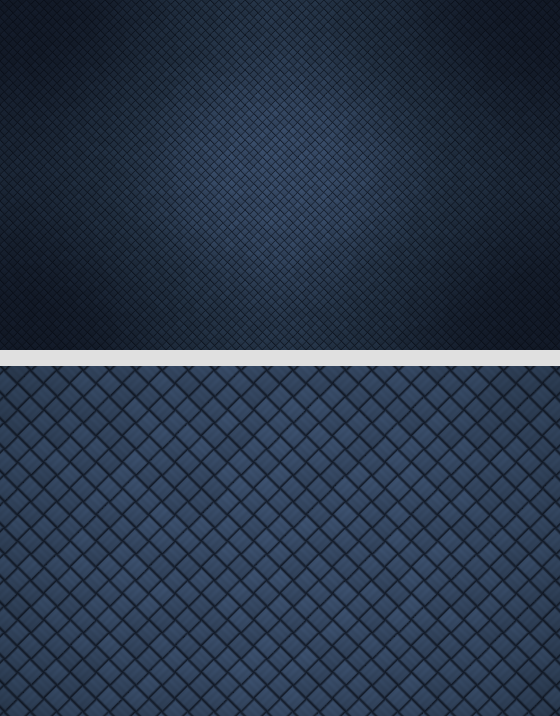
Top, the full canvas; bottom, a detail of the centre.
Give the GLSL for this pattern, as a WebGL 1 fragment shader.

```glsl
precision highp float;
// Dark blue basket weave: diagonal strands cross in a 64 x 40 lattice of
// small diamonds, alternately over and under, with soft shadows where a
// strand dips. A periodic radial glow lights the centre, so all edges tile.

uniform vec2 u_resolution;

const float PI = 3.14159265;
const vec2 REPEATS = vec2(64.0, 40.0);
const vec3 SHADOW = vec3(0.022, 0.036, 0.068);

// Sine-free hash, 0..1.
float hash(vec2 p) {
  vec3 q = fract(vec3(p.xyx) * 0.1031);
  q += dot(q, q.yzx + 33.33);
  return fract((q.x + q.y) * q.z);
}

// Wrapping distance from the canvas centre: 0 in the middle, 1 at corners.
float glowDistance(vec2 uv) {
  vec2 s = sin(PI * (uv - 0.5));
  return dot(s * s, vec2(0.66, 0.34));
}

vec3 glowColor(float d) {
  vec3 center = vec3(0.208, 0.280, 0.385);
  vec3 middle = vec3(0.126, 0.180, 0.246);
  vec3 corner = vec3(0.068, 0.096, 0.148);
  vec3 inner = mix(center, middle, smoothstep(-0.05, 0.48, d));
  return mix(inner, corner, smoothstep(0.35, 1.0, d));
}

// Coverage of a groove along two opposite sides of a unit cell.
float groove(float coord, float halfWidth, float blur) {
  float edge = 0.5 - abs(coord);
  return 1.0 - smoothstep(halfWidth - blur, halfWidth + blur, edge);
}

// Stable random value per diamond, wrapped to the canvas.
float diamondRandom(vec2 id) {
  vec2 doubledCenter = vec2(id.x + id.y + 1.0, id.x - id.y);
  return hash(mod(doubledCenter, 2.0 * REPEATS));
}

// Returns strand brightness in x and shadow coverage in y;
// blur is half a pixel in diamond units.
vec2 weave(vec2 cell, float blur) {
  vec2 diagonal = vec2(cell.x + cell.y, cell.x - cell.y);
  vec2 id = floor(diagonal);
  vec2 local = fract(diagonal) - 0.5;

  // Swap the strand on top at every crossing.
  float parity = mod(id.x + id.y, 2.0);
  vec2 strand = mix(local, local.yx, parity);

  // Strand surface, lit from above.
  float round = 1.0 - 0.20 * strand.y * strand.y;
  float light = 1.0 + 0.10 * (local.x - local.y);
  float fiber = 1.0 + 0.03 * cos(6.0 * PI * strand.y);
  float wear = 0.95 + 0.10 * diamondRandom(id);
  float body = 1.04 * round * light * fiber * wear;

  // Thin line beside the strand, wider shade where its ends dip under.
  float side = 0.46 * groove(strand.y, 0.035, blur);
  float dip = 0.70 * groove(strand.x, 0.075, blur + 0.05);

  // Falling grooves are slightly heavier than rising ones.
  float falling = 0.55 * groove(local.x, 0.055, blur + 0.02);
  return vec2(body, max(max(side, dip), falling));
}

void main() {
  vec2 uv = gl_FragCoord.xy / u_resolution;
  vec2 cellsPerPixel = REPEATS / u_resolution;
  float blur = 0.5 * length(cellsPerPixel);
  vec2 surface = weave(uv * REPEATS, blur);
  vec3 color = glowColor(glowDistance(uv)) * surface.x;
  gl_FragColor = vec4(mix(color, SHADOW, surface.y), 1.0);
}
```
